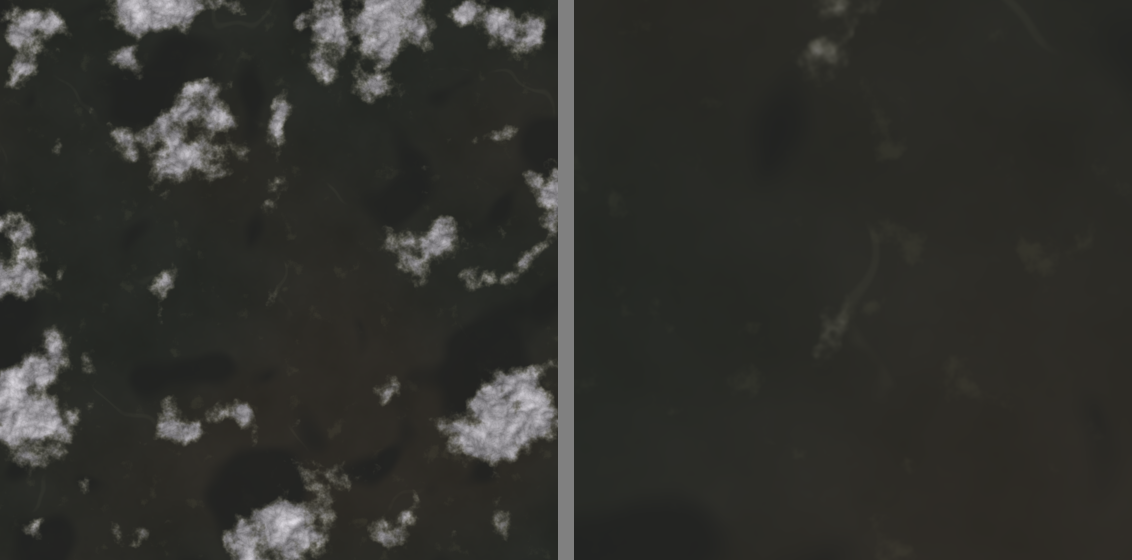
Left, the full canvas; right, a detail of the centre.
This texture is drawn by a WebGL 1 fragment shader. Its source:

```glsl
precision highp float;
// Aerial view of scattered cumulus clouds casting soft shadows on dark land.
uniform vec2 u_resolution;

vec2 hash2(vec2 p) {
  return fract(sin(vec2(dot(p, vec2(127.1, 311.7)), dot(p, vec2(269.5, 183.3)))) * 43758.5);
}

// Gradient noise, roughly -0.6 to 0.6
float corner(vec2 cell, vec2 offset, vec2 f) {
  float angle = 6.2832 * hash2(cell + offset).x;
  return dot(vec2(cos(angle), sin(angle)), f - offset);
}

float noise(vec2 p) {
  vec2 i = floor(p), f = p - i;
  vec2 u = f * f * f * (f * (f * 6.0 - 15.0) + 10.0);
  float low = mix(corner(i, vec2(0.0), f), corner(i, vec2(1.0, 0.0), f), u.x);
  float high = mix(corner(i, vec2(0.0, 1.0), f), corner(i, vec2(1.0), f), u.x);
  return mix(low, high, u.y);
}

const mat2 OCTAVE = mat2(1.6, 1.2, -1.2, 1.6);

float fbm(vec2 p) {
  float sum = 0.0, amp = 1.0;
  for (int i = 0; i < 5; i++) {
    sum += amp * noise(p);
    p = OCTAVE * p + 7.3;
    amp *= 0.55;
  }
  return sum;
}

// Rounded puffs separated by creases
float billow(vec2 p) {
  float sum = 0.0, amp = 1.0;
  for (int i = 0; i < 4; i++) {
    sum += amp * abs(noise(p));
    p = OCTAVE * p + 3.1;
    amp *= 0.52;
  }
  return sum;
}

// Smooth cloud thickness: one warped, tilted ellipse per grid cell
float cloudHeight(vec2 p) {
  p += 0.09 * vec2(noise(p * 8.0), noise(p * 8.0 + 31.7));
  vec2 cell = floor(p * 5.0);
  float height = -4.0;
  for (int y = -1; y <= 1; y++) {
    for (int x = -1; x <= 1; x++) {
      vec2 id = cell + vec2(float(x), float(y));
      vec2 rnd = hash2(id + 4.7);
      vec2 d = p - (id + 0.1 + 0.8 * rnd) / 5.0;
      // Evenly spread sizes, mostly small
      float size = fract(dot(id, vec2(0.755, 0.57)) + 0.35);
      float radius = mix(0.015, 0.115, size * size);
      float tilt = 0.3 + 0.9 * rnd.y;
      float c = cos(tilt), s = sin(tilt);
      d = vec2(c * d.x + s * d.y, c * d.y - s * d.x);
      height = max(height, (radius - length(d * vec2(0.8, 1.2))) / 0.055);
    }
  }
  return height;
}

vec3 landColor(vec2 p) {
  vec3 forest = vec3(0.152, 0.162, 0.146);
  vec3 soil = vec3(0.180, 0.170, 0.149);
  vec3 land = mix(forest, soil, smoothstep(-0.25, 0.45, noise(p * 2.4 + 5.0)));
  float mottle = fbm(p * 9.0 + 12.0);
  land += 0.016 * mottle;
  // Faint tracks and clearings
  float track = 1.0 - smoothstep(0.004, 0.02, abs(noise(p * 4.0) + 0.12 * noise(p * 17.0)));
  land += vec3(0.022, 0.022, 0.016) * track * smoothstep(0.0, 0.4, mottle);
  float clearing = smoothstep(0.35, 0.8, fbm(p * 24.0 + 40.0));
  return land + vec3(0.035, 0.035, 0.022) * clearing;
}

void main() {
  vec2 p = gl_FragCoord.xy / u_resolution.y;
  vec3 color = landColor(p);

  // Shadows fall to the upper left of their clouds
  float caster = cloudHeight(p + vec2(0.045, -0.09)) + 0.8 * noise(p * 16.0);
  color = mix(color, vec3(0.128, 0.132, 0.128), 0.8 * smoothstep(-0.3, 0.6, caster));

  // Ragged cloud cover
  float density = cloudHeight(p) + 1.25 * fbm(p * 15.0);
  float cover = smoothstep(0.0, 0.85, density);

  // Puffs lit from the lower right
  float puff = billow(p * 19.0);
  float relief = puff - billow((p + vec2(0.004, -0.006)) * 19.0);
  float light = 0.46 + 0.13 * clamp(density, 0.0, 1.7);
  light += 0.32 * (puff - 0.37) + 0.28 * relief;
  light = clamp(light, 0.25, 0.86);

  // Thin olive fringes turn to cool white cores
  vec3 tint = mix(vec3(1.0, 0.99, 0.82), vec3(1.0, 0.985, 1.015), smoothstep(0.1, 0.8, density));
  gl_FragColor = vec4(mix(color, light * tint, cover), 1.0);
}
```
